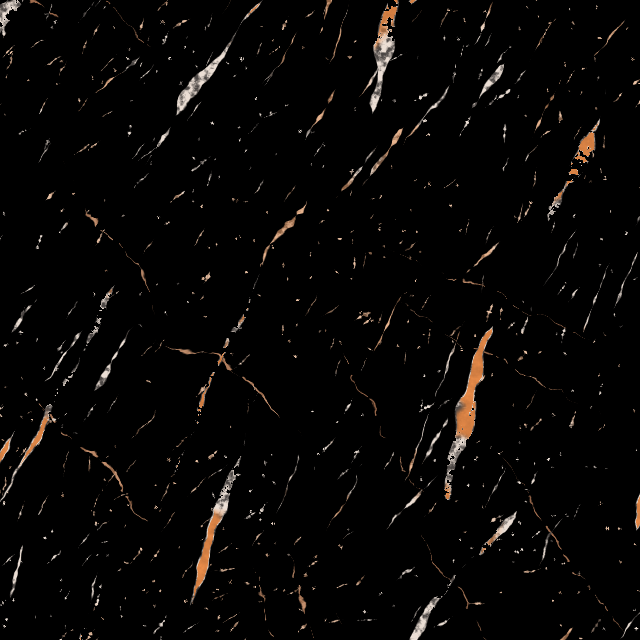
Give the GLSL for this texture, as a Shadertoy shader.

```glsl
const vec3 STONE = vec3(0.0);
const vec3 ASH = vec3(0.30, 0.28, 0.27);
const vec3 CALCITE = vec3(0.92, 0.87, 0.83);
const vec3 AMBER = vec3(0.95, 0.57, 0.30);
const vec3 RUST = vec3(0.62, 0.42, 0.30);

float hash(vec2 p) {
    return fract(sin(dot(p, vec2(127.1, 311.7))) * 43758.5453);
}

float noise(vec2 p) {
    vec2 cell = floor(p), f = fract(p);
    f = f * f * (3.0 - 2.0 * f);
    float low = mix(hash(cell), hash(cell + vec2(1, 0)), f.x);
    float high = mix(hash(cell + vec2(0, 1)), hash(cell + vec2(1, 1)), f.x);
    return mix(low, high, f.y);
}

float fbm(vec2 p) {
    float sum = 0.0, gain = 0.5;
    for (int i = 0; i < 4; i++) {
        sum += gain * noise(p);
        p = p * 2.03 + 17.3;
        gain *= 0.5;
    }
    return sum / 0.9375;
}

vec2 warp(vec2 p, float frequency, float amount) {
    vec2 q = p * frequency;
    return p + amount * (vec2(fbm(q), fbm(q + 41.7)) - 0.5);
}

// Tapered, swelling and broken streak; positive inside
float streak(vec2 p, float angle, vec2 size, float seed) {
    float c = cos(angle), s = sin(angle);
    vec2 q = vec2(c * p.x + s * p.y, c * p.y - s * p.x);
    float t = q.x / size.x;
    float swell = 1.9 * noise(vec2(t * 4.5 + seed * 50.0, seed * 91.0)) - 0.25;
    return size.y * (swell - t * t) - abs(q.y);
}

// One streak per jittered cell, thinned into clusters; size = half length, half width
float scatter(vec2 p, float cells, float density, float angle, float spread, vec2 size, float seed) {
    float nearest = -1.0;
    vec2 home = floor(p * cells);
    for (int y = -1; y <= 1; y++)
    for (int x = -1; x <= 1; x++) {
        vec2 cell = home + vec2(x, y);
        vec2 key = cell + seed;
        vec2 center = (cell + vec2(hash(key + 3.1), hash(key + 7.7))) / cells;
        float cluster = smoothstep(0.2, 0.8, noise(center * 5.0 + seed));
        if (hash(key + 11.3) > density * (0.3 + 1.4 * cluster)) continue;
        float pick = hash(key + 19.9);
        float turn = angle + spread * (noise(center * 2.5 + 5.0) + hash(key + 23.5) - 1.0);
        vec2 scale = vec2(mix(0.55, 1.0, pick), mix(0.5, 1.6, pow(hash(key + 31.1), 2.0)));
        nearest = max(nearest, streak(p - center, turn, size * scale, pick));
    }
    return nearest;
}

float coverage(float inside, float pixel) {
    return smoothstep(-pixel, pixel, inside);
}

// Pale mineral with grain, tinted by an amber share
vec3 mineral(float grain, float amber) {
    vec3 pale = mix(ASH, CALCITE, smoothstep(0.25, 0.62, grain));
    return mix(pale, AMBER * mix(0.8, 1.0, grain), amber);
}

void mainImage(out vec4 fragColor, in vec2 fragCoord) {
    vec2 p = fragCoord / iResolution.y;
    float pixel = 0.8 / iResolution.y;
    float grain = fbm(p * 130.0);
    float patches = smoothstep(0.46, 0.56, fbm(p * 8.0 + 13.0));

    // Bent coordinates with ragged edges
    vec2 bent = warp(warp(p, 5.0, 0.06), 60.0, 0.006);
    vec2 crooked = warp(warp(p, 9.0, 0.05), 45.0, 0.016);
    vec2 rough = warp(p, 70.0, 0.007);

    // Rust cracks running across the main direction
    float crack = scatter(crooked, 4.0, 0.5, 2.1, 0.9, vec2(0.17, 0.0022), 53.0);
    crack -= 0.003 * smoothstep(0.5, 0.7, noise(p * 110.0));
    vec3 color = mix(STONE, mix(RUST, mineral(grain, 0.5), patches * 0.5), coverage(crack, pixel));

    // Small chips and specks
    float chips = scatter(rough, 22.0, 0.36, 0.75, 1.0, vec2(0.016, 0.0016), 17.0);
    float specks = scatter(rough, 48.0, 0.22, 0.8, 2.4, vec2(0.004, 0.0018), 71.0);
    color = mix(color, mineral(grain, patches * 0.35), coverage(max(chips, specks), pixel));

    // Slender dashes
    float dashes = scatter(bent, 9.0, 0.42, 0.95, 0.5, vec2(0.065, 0.0028), 29.0);
    color = mix(color, mineral(grain, patches * 0.5), coverage(dashes, pixel));

    // Long veins with crumbled stretches and amber cores
    float vein = scatter(bent, 3.0, 0.85, 1.03, 0.45, vec2(0.25, 0.0105), 5.0);
    float crumbled = smoothstep(0.5, 0.7, noise(p * 7.0 + 31.0));
    vein -= 0.012 * crumbled * smoothstep(0.48, 0.65, grain);
    float core = smoothstep(0.0008, 0.0022, vein) * patches;
    color = mix(color, mineral(grain, core), coverage(vein, pixel));

    fragColor = vec4(color, 1.0);
}
```
